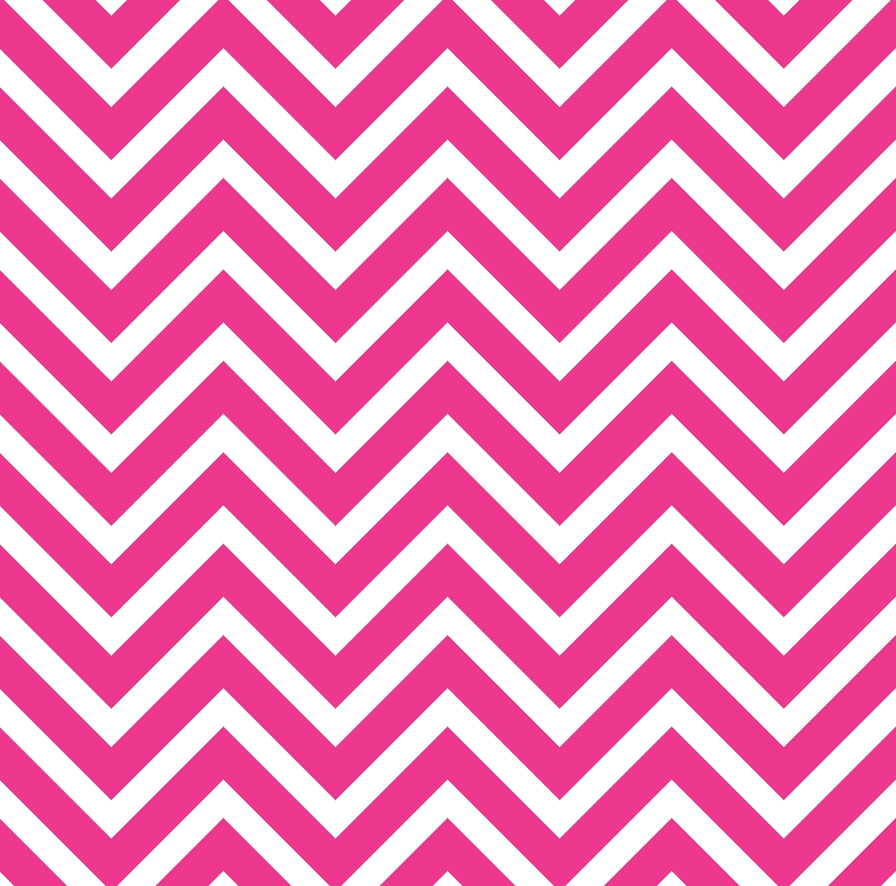
A Shadertoy shader for this pattern:

```glsl
// Lengths are fractions of the canvas height
#define ZIGZAG_WIDTH 0.2530
#define ROW_HEIGHT   0.1032
#define BAND_HEIGHT  0.0599
#define PEAK         vec2(-0.0005, -0.0104)
#define RIM_WIDTH    0.0018
#define PINK         vec3(0.935, 0.220, 0.560)
#define RIM          vec3(0.835, 0.235, 0.515)
#define WHITE        vec3(1.0)

// Distance from x to the nearest multiple of period
float fold(float x, float period) {
    return abs(mod(x + 0.5 * period, period) - 0.5 * period);
}

// Signed distance to the chevron bands, positive inside
float chevronBands(vec2 p) {
    float depth = -p.y - fold(p.x, ZIGZAG_WIDTH);
    float fromCentre = fold(depth - 0.5 * BAND_HEIGHT, ROW_HEIGHT);
    return (0.5 * BAND_HEIGHT - fromCentre) * sqrt(0.5); // 45 degree slopes
}

void mainImage(out vec4 fragColor, in vec2 fragCoord) {
    vec2 p = (fragCoord - 0.5 * iResolution.xy) / iResolution.y;
    float pixel = 1.0 / iResolution.y;
    float inside = chevronBands(p - PEAK);

    // Band with a thin, slightly darker rim
    vec3 band = mix(RIM, PINK, smoothstep(0.0, RIM_WIDTH, inside - 0.25 * RIM_WIDTH));

    // Antialiased coverage over the white ground
    float coverage = smoothstep(-0.7 * pixel, 0.7 * pixel, inside);
    fragColor = vec4(mix(WHITE, band, coverage), 1.0);
}
```
